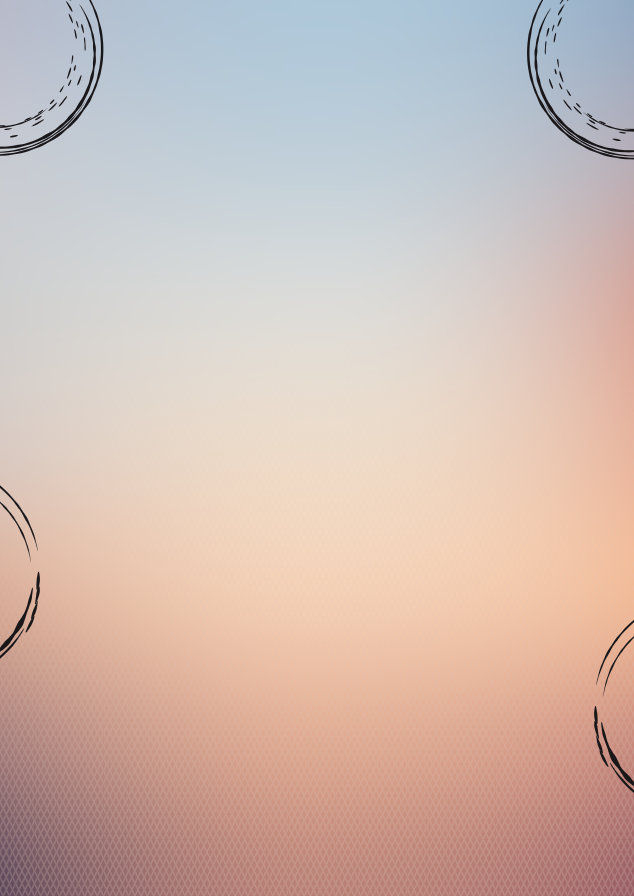
Reproduce this background procedurally as a Shadertoy shader.

```glsl
// Soft dusk gradient under a fine diamond mesh, with inked rings at the edges.
// Three colour columns are splined vertically and blended across the canvas;
// rings are tapered polar arcs, roughened by gradient noise and broken into dashes.

// Colour columns, from the bottom to the top
const int ROWS = 7;
const vec3 LEFT[ROWS] = vec3[ROWS](
    vec3(.42, .34, .40), vec3(.66, .51, .50), vec3(.85, .68, .60), vec3(.85, .79, .76),
    vec3(.81, .81, .81), vec3(.78, .79, .82), vec3(.72, .73, .79));
const vec3 CENTER[ROWS] = vec3[ROWS](
    vec3(.74, .53, .49), vec3(.87, .67, .58), vec3(.95, .81, .71), vec3(.93, .86, .79),
    vec3(.86, .86, .85), vec3(.75, .81, .85), vec3(.68, .78, .85));
const vec3 RIGHT[ROWS] = vec3[ROWS](
    vec3(.62, .41, .43), vec3(.79, .56, .51), vec3(.94, .73, .60), vec3(.91, .71, .62),
    vec3(.84, .66, .62), vec3(.71, .68, .72), vec3(.58, .67, .77));

const vec3 INK = vec3(.10, .09, .10);
const vec3 MESH_COLOR = vec3(.86, .76, .72);
const vec2 MESH_CELL = vec2(.0070, .0140);   // diamond size, in canvas heights
const float MESH_STRENGTH = .30;
const float MESH_TOP = .68;                  // height where the mesh fades out
const float ROUGHNESS = .7;                  // unevenness of the ink strokes

float hash(vec2 p) {
    return fract(sin(dot(p, vec2(127.1, 311.7))) * 43758.5);
}

float gradientDot(vec2 cell, vec2 offset) {
    float angle = 6.2832 * hash(cell);
    return dot(vec2(cos(angle), sin(angle)), offset);
}

float gradientNoise(vec2 p) {
    vec2 i = floor(p), f = fract(p);
    vec2 u = f * f * f * (f * (f * 6. - 15.) + 10.);
    vec2 e = vec2(1, 0);
    return mix(mix(gradientDot(i, f), gradientDot(i + e, f - e), u.x),
               mix(gradientDot(i + e.yx, f - e.yx), gradientDot(i + 1., f - 1.), u.x), u.y);
}

// Catmull-Rom spline through one colour column
vec3 column(vec3 c[ROWS], float y) {
    float s = clamp(y, 0., 1.) * float(ROWS - 1);
    int i = min(int(s), ROWS - 2);
    float t = s - float(i);
    vec3 a = c[max(i - 1, 0)], b = c[i], d = c[i + 1], e = c[min(i + 2, ROWS - 1)];
    return b + .5 * t * (d - a + t * (2. * a - 5. * b + 4. * d - e + t * (3. * (b - d) + e - a)));
}

vec3 backdrop(vec2 uv) {
    float side = 2. * uv.x - 1.;
    vec3 center = column(CENTER, uv.y);
    return side < 0. ? mix(center, column(LEFT, uv.y), pow(-side, 1.7))
                     : mix(center, column(RIGHT, uv.y), pow(side, 2.2));
}

// Crossed diagonal lines
float mesh(vec2 p, float pixel) {
    vec2 q = p / MESH_CELL;
    vec2 d = abs(fract(vec2(q.x + q.y, q.x - q.y)) - .5);
    float soft = max(pixel / MESH_CELL.x, .08);
    vec2 line = 1. - smoothstep(vec2(0), vec2(.12 + soft), d);
    return max(line.x, line.y);
}

// Tapered ink stroke; polar = (radius, angle), span = (start, end) angles
float stroke(vec2 polar, float radius, float halfWidth, vec2 span, float pixel) {
    float t = (polar.y - span.x) / (span.y - span.x);
    float taper = sqrt(max(4. * t * (1. - t), 0.));
    float rough = 1. + ROUGHNESS * gradientNoise(vec2(polar.y * 9., radius * 900.));
    float w = halfWidth * taper * rough;
    float cover = clamp(.5 + (w - abs(polar.x - radius)) / pixel, 0., 1.);
    return cover * min(2. * w / pixel, 1.) * step(0., t) * step(t, 1.);
}

// Polar position around a ring; facing = -1 mirrors it
vec2 ringPolar(vec2 p, vec2 center, float facing) {
    vec2 d = (p - center) * vec2(facing, 1);
    return vec2(length(d), atan(d.y, d.x));
}

float cornerRing(vec2 q, float px) {
    float ink = stroke(q, .1180, .0013, vec2(-1.9, .9), px);
    ink = max(ink, stroke(q, .1095 - .004 * q.y * (q.y + 1.6), .0016, vec2(-2., .5), px));
    ink = max(ink, stroke(q, .1150, .0008, vec2(-1.8, -.5), px));
    ink = max(ink, stroke(q, .0870, .0009, vec2(-2., -.85), px));
    // Broken inner bristle marks
    for (int i = 0; i < 4; i++) {
        float row = float(i), cell = floor(q.y * 5. + row * .37);
        float start = (cell - row * .37) / 5.;
        float keep = step(.45, hash(vec2(cell, row))) * step(-1.6, start);
        float len = .08 + .1 * hash(vec2(row, cell + 7.));
        ink = max(ink, keep * stroke(q, .0855 + .0045 * row, .0008, start + vec2(0, len), px));
    }
    return ink;
}

float sideRing(vec2 q, float px) {
    float ink = stroke(q, .1255, .0011, vec2(.19, 1.25), px);
    ink = max(ink, stroke(q, .1165 - .005 * q.y, .0009, vec2(.08, 1.2), px));
    ink = max(ink, stroke(q, .1185, .0022, vec2(-1.05, -.14), px));
    ink = max(ink, stroke(q, .1245, .0012, vec2(-1.1, -.52), px));
    // Short flecks outside the heavy stroke
    for (int i = 0; i < 4; i++) {
        float row = float(i), start = -.55 + .13 * row;
        ink = max(ink, stroke(q, .1285 - .0015 * row, .0014, start + vec2(0, .17), px));
    }
    return ink;
}

void mainImage(out vec4 fragColor, in vec2 fragCoord) {
    vec2 uv = fragCoord / iResolution.xy;
    vec2 p = fragCoord / iResolution.y;
    float px = 1. / iResolution.y, width = iResolution.x / iResolution.y;

    vec3 color = backdrop(uv);
    float fade = 1. - smoothstep(0., MESH_TOP, uv.y);
    color = mix(color, MESH_COLOR, MESH_STRENGTH * fade * (mesh(p, px) - .5));

    float ink = cornerRing(ringPolar(p, vec2(-.004, .945), 1.), px);
    ink = max(ink, cornerRing(ringPolar(p, vec2(width, .941), -1.), px));
    ink = max(ink, sideRing(ringPolar(p, vec2(-.081, .361), 1.), px));
    ink = max(ink, sideRing(ringPolar(p, vec2(width + .081, .211), -1.), px));
    fragColor = vec4(mix(color, INK, ink), 1);
}
```
